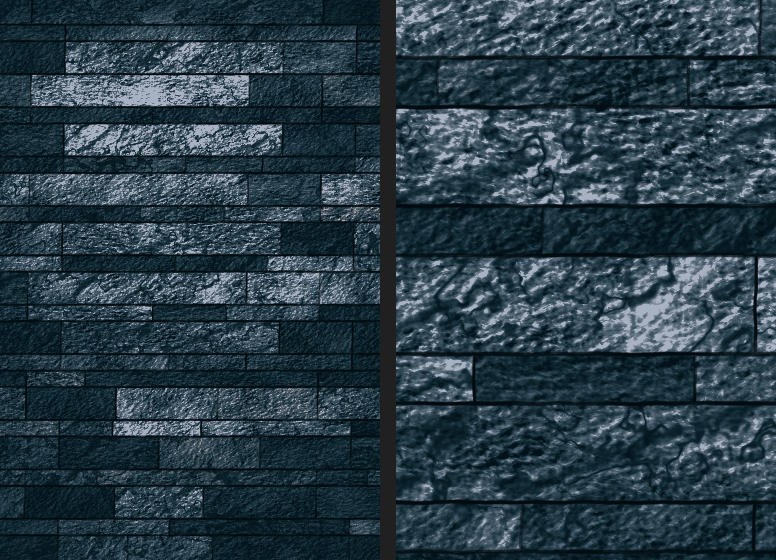
Left: the whole. Right: its middle third, enlarged.
A Shadertoy shader for this texture:

```glsl
// Dark blue slate wall of split-face stones in alternating thick and thin courses.

const float WALL_UNITS = 34.0;   // wall height in thin-course heights
const int COURSES = 23;
const float PANEL = 17.7;        // horizontal repeat of a group of stones

float hash(vec2 p) {
    vec3 q = fract(p.xyx * vec3(0.1031, 0.1030, 0.0973));
    q += dot(q, q.yzx + 33.33);
    return fract((q.x + q.y) * q.z);
}

vec2 gradientAt(vec2 cell) {
    float a = 6.28318 * hash(cell + 11.7);
    return vec2(cos(a), sin(a));
}

float gradientNoise(vec2 p) {
    vec2 i = floor(p), f = p - i;
    vec2 s = f * f * f * (f * (f * 6.0 - 15.0) + 10.0);
    vec2 e = vec2(1.0, 0.0);
    float low = mix(dot(gradientAt(i), f), dot(gradientAt(i + e), f - e), s.x);
    float high = mix(dot(gradientAt(i + e.yx), f - e.yx),
                     dot(gradientAt(i + 1.0), f - 1.0), s.x);
    return mix(low, high, s.y);
}

float fbm(vec2 p) {
    float sum = 0.0, gain = 0.6;
    for (int i = 0; i < 4; i++) {
        sum += gain * gradientNoise(p);
        p = p * 1.93 + 7.3;
        gain *= 0.64;
    }
    return sum;
}

// Blue-grey ramp, one colour per whole step of tone.
vec3 slateRamp(float tone) {
    vec3 shades[6] = vec3[6](
        vec3(0.01, 0.07, 0.10), vec3(0.07, 0.17, 0.21), vec3(0.17, 0.26, 0.31),
        vec3(0.28, 0.36, 0.42), vec3(0.41, 0.47, 0.53), vec3(0.66, 0.70, 0.76));
    vec3 color = shades[0];
    for (int i = 1; i < 6; i++)
        color = mix(color, shades[i], clamp(tone - float(i - 1), 0.0, 1.0));
    return color;
}

// Finds the course at a depth: returns (top, height, index).
vec3 findCourse(float depth) {
    float top = -0.5;
    vec3 course = vec3(top, 2.0, 0.0);
    for (int i = 0; i < COURSES; i++) {
        int phase = (i >= 3 && i < 15) ? 1 : 0;
        float height = (i + phase) % 2 == 0 ? 2.0 : 1.0;
        if (depth >= top) course = vec3(top, height, float(i));
        top += height;
    }
    return course;
}

// Finds the stone along a course: returns (left, right, id).
vec3 findStone(float x, vec3 course) {
    float pair = floor((course.z + 1.0) * 0.5);
    x -= mod(pair, 2.0) > 0.5 ? 4.0 : 1.95;
    float panel = floor(x / PANEL);
    float t = x / PANEL - panel;
    vec2 seed = vec2(course.z * 3.1, panel * 5.7);
    bool upper = course.z < 14.0;
    bool longStone = course.y > 1.5 && upper;
    float first = (upper ? 0.36 : 0.14) + (upper ? 0.1 : 0.24) * hash(seed + 1.0);
    float second = first + 0.24 + 0.12 * hash(seed + 2.0);
    if (longStone) { first = 0.75; second = 1.0; }
    if (course.z < 1.5) first = 1.0;
    if (hash(seed + 3.0) < 0.3) second = 1.0;
    vec3 stone = t < first ? vec3(0.0, first, 0.0)
               : t < second ? vec3(first, second, 1.0) : vec3(second, 1.0, 2.0);
    return vec3((stone.xy - t) * PANEL, stone.z + panel * 3.0);
}

// Rough cleaved face: patches, chips, sharp glints, folds and cracks.
float faceTone(vec2 p, vec2 seed, float base) {
    float angle = 0.75 * hash(seed + 4.0) - 0.1;
    float c = cos(angle), s = sin(angle);
    vec2 q = mat2(c, -s, s, c) * p + seed * 7.0;
    float warp = fbm(q * 0.8);
    vec2 grain = q * vec2(3.0, 5.2) + 0.8 * warp;
    float emboss = fbm(grain) - fbm(grain + vec2(0.18, -0.38));
    float ridge = 1.0 - 3.5 * abs(gradientNoise(q * vec2(5.5, 8.5) + warp));
    float glint = max(ridge, 0.0) * smoothstep(0.0, 0.3, emboss);
    float speck = gradientNoise(q * vec2(10.0, 13.0) + 17.0);
    float pits = smoothstep(0.12, 0.35, gradientNoise(q * vec2(3.5, 5.0) + 31.0));
    float patches = fbm(q * vec2(0.3, 0.55));
    float tone = base * (1.0 + 1.3 * patches - 0.4 * pits)
               + (0.45 + 0.5 * base) * (1.7 * emboss + 0.9 * glint + 0.7 * speck - 0.1);

    // Wavy folds on some stones, jagged cracks on others
    float kind = hash(seed + 6.0);
    float fold = abs(gradientNoise(q * vec2(0.3, 0.95) + 1.1 * warp));
    float foldMask = smoothstep(0.45, 0.6, kind) * smoothstep(-0.3, 0.1, patches);
    tone *= 1.0 - 0.8 * foldMask * (1.0 - smoothstep(0.02, 0.15, fold));
    float vein = abs(gradientNoise(q * vec2(0.4, 0.7) + 0.4 * warp));
    float crackMask = smoothstep(-0.05, 0.2, gradientNoise(q * 0.4 + 19.0));
    float crack = 0.5 * (1.0 - smoothstep(0.0, 0.03, vein)) + 0.35 * (1.0 - smoothstep(0.0, 0.09, vein));
    return tone * (1.0 - crackMask * crack);
}

void mainImage(out vec4 fragColor, in vec2 fragCoord) {
    vec2 uv = fragCoord / iResolution.xy;
    vec2 p = WALL_UNITS * fragCoord / iResolution.y;
    float wallWidth = WALL_UNITS * iResolution.x / iResolution.y;
    float depth = WALL_UNITS - p.y;
    float aa = WALL_UNITS / iResolution.y;

    // Courses and stones, with slightly chipped edges
    vec2 chip = 0.035 * vec2(gradientNoise(p * 2.3), gradientNoise(p * vec2(1.4, 2.7) + 5.0));
    vec3 course = findCourse(depth + chip.y);
    vec3 stone = findStone(p.x + 0.015 * depth + chip.x, course);
    vec2 seed = vec2(course.z + 2.0, stone.z + 8.0) * vec2(1.7, 2.9);
    float below = depth + chip.y - course.x;

    // Stone shade, brightest on stones centred under the upper lamp
    float shade = hash(seed);
    float base = mix(0.75, 3.3, shade * shade);
    vec2 centre = vec2(uv.x + 0.5 * (stone.x + stone.y) / wallWidth, uv.y);
    vec2 lamp = (centre - vec2(0.46, 0.82)) / vec2(0.27, 0.15);
    base += (course.y > 1.5 ? 2.0 : 0.4) * exp(-dot(lamp, lamp));
    if (course.z > 15.5 && mod(stone.z, 3.0) == 1.0) base += 1.1;
    vec2 spread = (uv - vec2(0.5, 0.57)) / vec2(0.72, 0.58);
    float light = mix(0.25, 1.25, exp(-dot(spread, spread)));
    light *= mix(0.5, 1.0, smoothstep(0.5, 3.0, depth));
    float tone = light * faceTone(p, seed, base);

    // Thin joints, strong along the beds and fading in places at the heads
    float bed = min(below, course.y - below);
    float head = min(-stone.x, stone.y);
    float bedLine = 1.0 - smoothstep(0.02, 0.04 + aa, bed);
    float headLine = 1.0 - smoothstep(0.015, 0.03 + aa, head);
    bedLine *= 0.75 + 0.25 * smoothstep(-0.2, 0.1, gradientNoise(p * vec2(0.5, 0.9)));
    headLine *= 0.55 + 0.45 * smoothstep(-0.2, 0.2, gradientNoise(p * 0.45 + 3.0));
    tone *= mix(0.85, 1.0, smoothstep(0.0, 0.18, bed));

    // Faint rust on some stones
    float rust = smoothstep(0.55, 0.95, hash(seed + 9.0)) * smoothstep(1.5, 4.0, tone);
    vec3 color = slateRamp(tone) * mix(vec3(1.0), vec3(1.1, 0.99, 0.93), rust);
    color = mix(color, vec3(0.005, 0.045, 0.065), max(bedLine, headLine));
    fragColor = vec4(color, 1.0);
}
```
